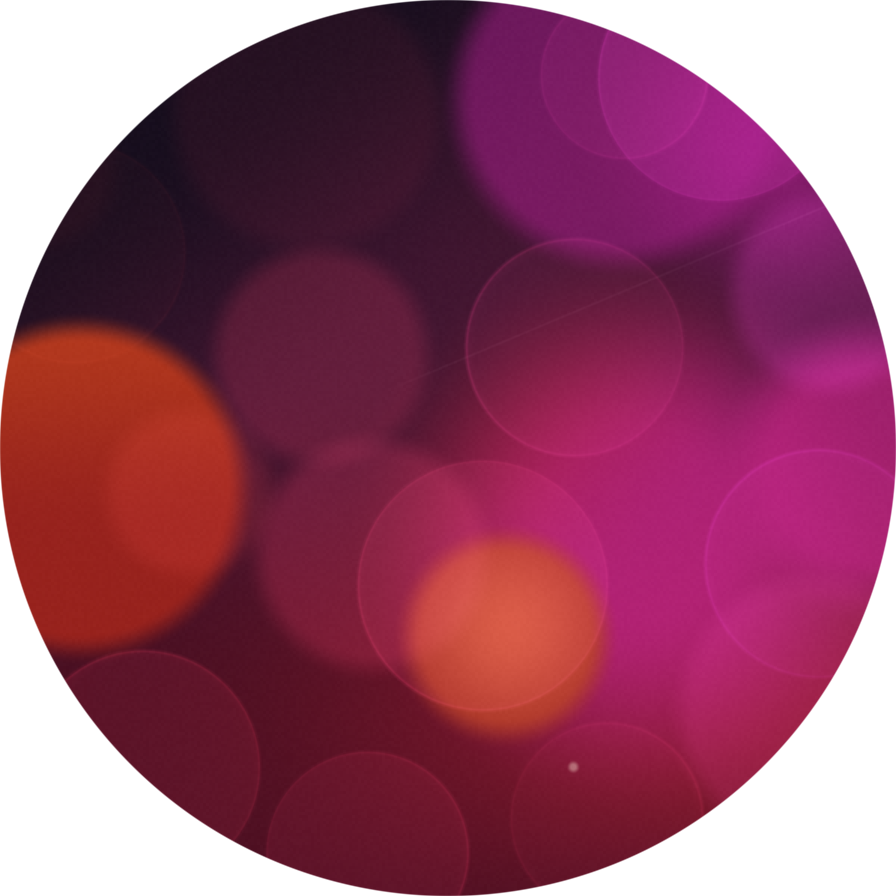
Write a WebGL 1 fragment shader that draws this background.

```glsl
precision highp float;

uniform vec2 u_resolution;

// Backdrop colours
const vec3 INK = vec3(0.09, 0.055, 0.115);
const vec3 PLUM = vec3(0.26, 0.085, 0.19);
const vec3 WINE = vec3(0.29, 0.06, 0.13);
const vec3 RED = vec3(0.53, 0.10, 0.18);
// Light colours
const vec3 EMBER = vec3(0.62, 0.14, 0.11);
const vec3 PEACH = vec3(0.86, 0.37, 0.24);
const vec3 CRIMSON = vec3(0.72, 0.14, 0.25);
const vec3 MAGENTA = vec3(0.74, 0.14, 0.50);
const vec3 VIOLET = vec3(0.66, 0.12, 0.54);
// Scattered lens discs
const float CELLS = 4.0;
const float JITTER = 0.75;
const float MIN_RADIUS = 0.085;
const float MAX_RADIUS = 0.155;
const float RIM_WIDTH = 0.0025;
const float RIM_GAIN = 0.20;
const float SOFT_SHARE = 0.2;
const float SEED = 7.0;
// Surface detail
const float GRAIN_CELLS = 300.0;
const float GRAIN_GAIN = 0.012;
const float SCRATCH_GAIN = 0.025;

vec3 hash3(vec2 p) {
  vec3 q = fract(vec3(p.xyx) * vec3(0.1031, 0.1030, 0.0973));
  q += dot(q, q.yxz + 33.33);
  return fract((q.xxy + q.yzz) * q.zyx);
}

float disc(vec2 p, vec2 centre, float radius, float softness) {
  return 1.0 - smoothstep(radius - softness, radius + softness, distance(p, centre));
}

vec3 screen(vec3 base, vec3 light) {
  return base + (1.0 - base) * light;
}

// Darkness gathered towards the upper left
float shade(vec2 p) {
  return smoothstep(0.28, 0.75, p.y - 0.7 * p.x);
}

vec3 backdrop(vec2 p) {
  vec3 low = mix(WINE, RED, smoothstep(0.1, 0.85, p.x) * smoothstep(-0.1, 0.2, p.y));
  vec3 colour = mix(low, PLUM, smoothstep(0.2, 0.6, p.y));
  return mix(colour, INK, shade(p));
}

// Broad pools of light that set the colour of each region
vec3 addPools(vec3 colour, vec2 p) {
  vec3 core = mix(CRIMSON, MAGENTA, smoothstep(-0.1, 0.4, p.x - p.y + 0.05));
  colour = mix(colour, core, 0.85 * disc(p, vec2(0.71, 0.41), 0.21, 0.12));
  colour = mix(colour, VIOLET, 0.55 * disc(p, vec2(0.69, 0.89), 0.18, 0.022));
  colour = mix(colour, VIOLET, 0.75 * disc(p, vec2(0.86, 0.84), 0.11, 0.11));
  colour = mix(colour, MAGENTA, 0.75 * disc(p, vec2(0.97, 0.48), 0.14, 0.04));
  vec3 warm = mix(EMBER, vec3(0.74, 0.23, 0.11), smoothstep(0.4, 0.65, p.y));
  colour = mix(colour, warm, 0.92 * disc(p, vec2(0.09, 0.455), 0.18, 0.018));
  float glow = disc(p, vec2(0.57, 0.30), 0.08, 0.08);
  vec3 amber = mix(vec3(0.66, 0.20, 0.14), PEACH, glow);
  return mix(colour, amber, 0.9 * disc(p, vec2(0.565, 0.29), 0.11, 0.018));
}

vec3 discTint(vec2 p) {
  vec3 tint = mix(EMBER, CRIMSON, smoothstep(0.15, 0.45, p.x));
  tint = mix(tint, VIOLET, smoothstep(0.5, 0.9, p.x));
  return mix(RED, tint, smoothstep(0.05, 0.4, p.y));
}

// Overlapping discs: most crisp with a bright rim, some blurred
vec3 addDiscs(vec3 colour, vec2 p, float pixel) {
  for (float row = 0.0; row < CELLS; row++) {
    for (float column = 0.0; column < CELLS; column++) {
      vec2 cell = vec2(column, row);
      vec3 place = hash3(cell + SEED);
      vec3 look = hash3(cell + SEED + 41.0);
      vec2 centre = (cell + 0.5 + JITTER * (place.xy - 0.5)) / CELLS;
      float radius = mix(MIN_RADIUS, MAX_RADIUS, place.z);
      float blurred = step(look.x, SOFT_SHARE);
      float fill = disc(p, centre, radius, mix(pixel, 0.018, blurred));
      vec2 offset = p - centre;
      float edge = abs(length(offset) - radius);
      float rim = 1.0 - smoothstep(0.0, RIM_WIDTH + pixel, edge);
      rim += 0.25 * (1.0 - smoothstep(0.0, 0.012, edge)) * fill;
      float facing = dot(offset / radius, vec2(cos(6.283 * look.z), sin(6.283 * look.z)));
      rim *= (1.0 - blurred) * (0.7 + 0.3 * facing);
      float strength = mix(0.06, 0.20, look.y) + 0.12 * blurred;
      float lit = 1.0 - 0.7 * shade(centre);
      colour = screen(colour, discTint(centre) * lit * (strength * fill + RIM_GAIN * rim));
    }
  }
  return colour;
}

void main() {
  float side = min(u_resolution.x, u_resolution.y);
  vec2 p = (gl_FragCoord.xy - 0.5 * u_resolution) / side + 0.5;
  float pixel = 1.0 / side;

  vec3 colour = addDiscs(addPools(backdrop(p), p), p, pixel);

  // Faint scratch, dust speck and grain
  float scratch = 1.0 - smoothstep(0.0, 0.0015 + pixel, abs(p.y - 0.58 - 0.42 * (p.x - 0.47)));
  colour += SCRATCH_GAIN * scratch * smoothstep(0.42, 0.5, p.x);
  colour = mix(colour, vec3(0.75, 0.5, 0.52), 0.8 * disc(p, vec2(0.64, 0.144), 0.005, 0.003));
  colour += GRAIN_GAIN * (hash3(floor(p * GRAIN_CELLS)).x - 0.5);

  // Round frame on white
  float inside = disc(p, vec2(0.5), 0.5, pixel);
  gl_FragColor = vec4(mix(vec3(1.0), colour, inside), 1.0);
}
```
